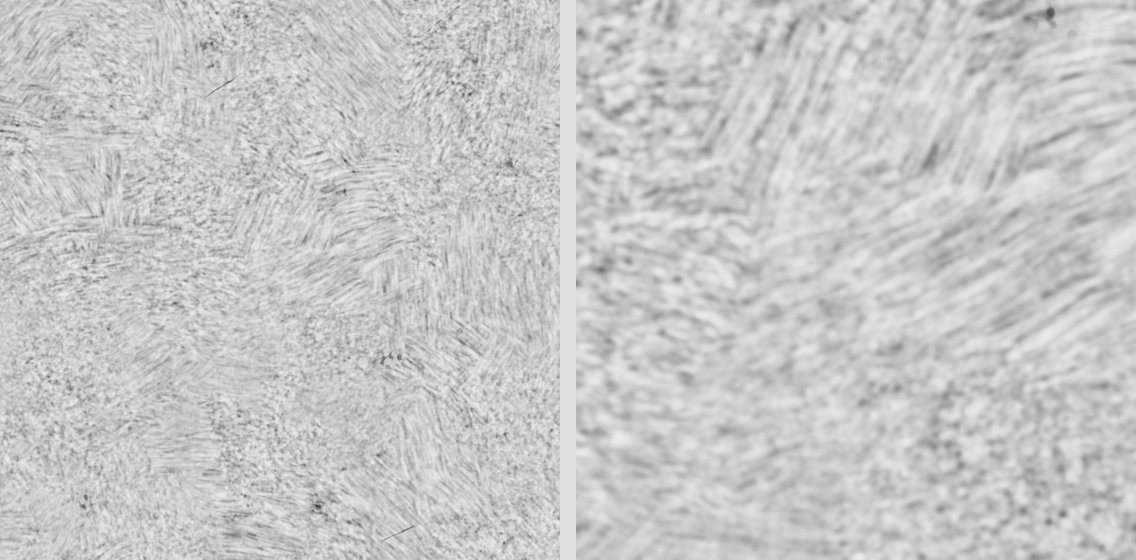
Left: the whole. Right: its middle third, enlarged.
Reproduce this texture procedurally as a WebGL 2 fragment shader.

```glsl
#version 300 es
precision highp float;

uniform vec2 u_resolution;
out vec4 fragColor;

vec3 hash3(vec2 cell, int seed) {
    uvec3 v = uvec3(ivec3(ivec2(cell), seed)) * 1664525u + 1013904223u;
    v.x += v.y * v.z; v.y += v.z * v.x; v.z += v.x * v.y;
    v ^= v >> 16u;
    v.x += v.y * v.z; v.y += v.z * v.x; v.z += v.x * v.y;
    return vec3(v >> 8u) / 16777216.0;
}

mat2 rotation(float angle) {
    float c = cos(angle), s = sin(angle);
    return mat2(c, -s, s, c);
}

// Cellular noise: soft light and dark spots, unit deviation
float spots(vec2 p, int seed) {
    vec2 base = floor(p);
    float sum = 0.0;
    for (int y = -1; y <= 1; y++)
    for (int x = -1; x <= 1; x++) {
        vec2 cell = base + vec2(x, y);
        vec3 h = hash3(cell, seed);
        vec2 d = p - cell - h.xy;
        float k = max(0.0, 1.0 - dot(d, d));
        sum += (h.z * 2.0 - 1.0) * k * k;
    }
    return sum * 2.19;
}

// Overlapping trowel patches, each with its own direction, bend and grain
float strokes(vec2 uv) {
    vec2 p = uv * 7.0 + 0.25 * vec2(spots(uv * 24.0, 1), spots(uv * 24.0, 2));
    vec2 base = floor(p);
    float sum = 0.0, power = 0.0;
    for (int y = -1; y <= 1; y++)
    for (int x = -1; x <= 1; x++) {
        vec2 cell = base + vec2(x, y);
        vec3 place = hash3(cell, 3);
        vec3 style = hash3(cell, 4);
        vec2 d = p - cell - mix(vec2(0.15), vec2(0.85), place.xy);
        float weight = exp(-8.0 * dot(d, d)) * (0.4 + place.z);
        float turn = style.x * 2.0 - 1.0;
        vec2 q = rotation(1.57 * turn * (0.4 + 0.6 * abs(turn))) * (uv - cell / 7.0);
        q.y += (style.y - 0.5) * 2.5 * q.x * q.x + 0.001 * sin(q.x * 75.0 + style.z * 6.3);
        vec2 stretch = mix(vec2(120.0, 175.0), vec2(32.0, 195.0), smoothstep(0.0, 0.7, style.z));
        int seed = 10 + int(place.z * 900.0);
        float streak = 0.72 * spots(q * stretch, seed)
                     + 0.7 * spots(q * stretch * vec2(2.0, 1.4), seed + 1);
        sum += weight * streak * mix(0.6, 1.4, style.y);
        power += weight * weight;
    }
    return sum * inversesqrt(power + 1e-12);
}

// Clusters of small dark holes
float pits(vec2 uv) {
    vec2 base = floor(uv * 7.0);
    float mask = 0.0;
    for (int y = -1; y <= 1; y++)
    for (int x = -1; x <= 1; x++) {
        vec2 cell = base + vec2(x, y);
        vec3 h = hash3(cell, 5);
        vec3 shape = hash3(cell, 6);
        vec2 d = rotation(shape.x * 3.14) * (uv - (cell + h.xy) / 7.0);
        d /= mix(0.009, 0.024, shape.y) * vec2(1.4, 0.8);
        mask += step(0.62, h.z) * exp(-dot(d, d)) * mix(0.3, 1.0, shape.z);
    }
    float holes = 0.75 * spots(uv * vec2(150.0, 120.0), 7) + 0.65 * spots(uv * 210.0, 15);
    return mask * (0.05 + 0.4 * smoothstep(-0.3, 1.5, holes));
}

// A few long, broken scratches
float scratches(vec2 uv) {
    vec2 base = floor(uv * 3.0);
    float mask = 0.0;
    for (int y = -1; y <= 1; y++)
    for (int x = -1; x <= 1; x++) {
        vec2 cell = base + vec2(x, y);
        vec3 h = hash3(cell, 8);
        vec2 d = rotation(mix(0.35, 0.85, fract(h.z * 37.0))) * (uv - (cell + h.xy) / 3.0);
        d.y += 0.0006 * spots(uv * 70.0, 16);
        float along = 1.0 - smoothstep(0.02, 0.06, abs(d.x));
        mask += step(0.75, h.z) * along * (1.0 - smoothstep(0.0004, 0.0024, abs(d.y)));
    }
    return mask * smoothstep(-1.3, 0.8, spots(uv * 70.0, 9));
}

void main() {
    vec2 uv = gl_FragCoord.xy / u_resolution.y;

    // Relief: strokes, fine grit and broad cloudy tone
    float grit = 0.7 * spots(uv * 165.0, 11) + 0.7 * spots(uv * 250.0, 17);
    float cloud = 0.6 * spots(uv * 9.0, 12) + 0.6 * spots(uv * 30.0, 13);
    float rough = smoothstep(-0.4, 1.6, spots(uv * 8.0, 14));
    float relief = 0.84 * strokes(uv) + (0.38 + 0.5 * rough) * grit + 0.24 * cloud;

    // Shadows run deeper than highlights
    float tone = 0.782 + 0.056 * relief - 0.006 * (relief * relief - 1.0);
    tone -= pits(uv) + 0.3 * scratches(uv);
    fragColor = vec4(vec3(clamp(tone, 0.15, 0.93)), 1.0);
}
```
